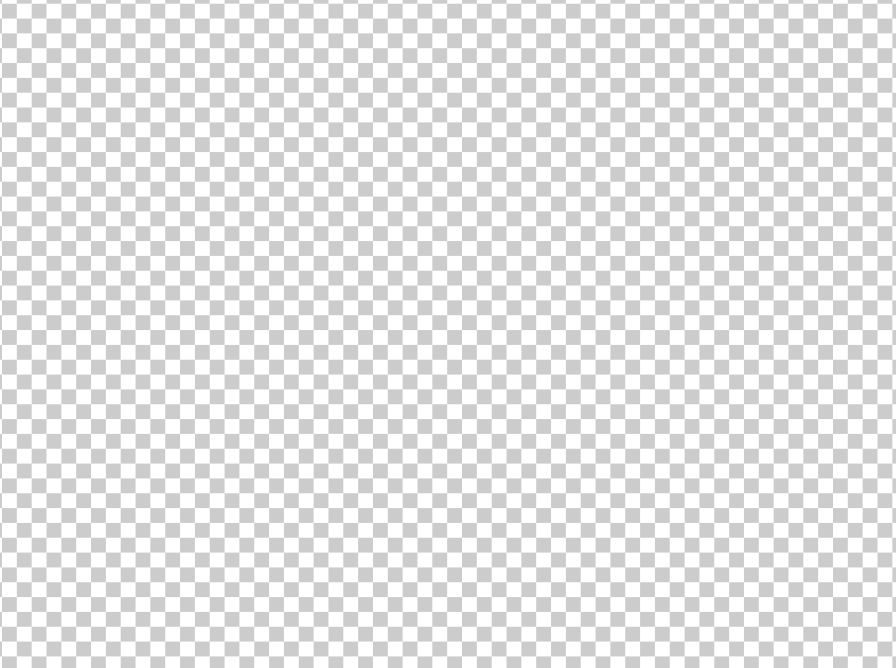
Give the GLSL for this pattern, as a Shadertoy shader.

```glsl
// Draws a fine two-tone checkerboard of light grey and white squares.

const vec2 CELLS = vec2(60.38, 45.03);       // squares across and down the canvas
const vec2 FIRST_EDGE = vec2(0.134, 0.25);   // partial square at the left and top, in cells
const vec3 GREY = vec3(0.80);
const vec3 WHITE = vec3(1.0);
const float EDGE_SOFTNESS = 1.0;             // edge width in screen pixels

// Signed distance to the nearest integer edge: positive in even cells, negative in odd ones.
vec2 signedEdgeDistance(vec2 cell) {
    return 0.5 - abs(mod(cell + 0.5, 2.0) - 1.0);
}

// Smooth checker coverage: 1 where the column and row have equal parity, else 0.
float checker(vec2 cell, vec2 edgeWidth) {
    vec2 stripes = clamp(2.0 * signedEdgeDistance(cell) / edgeWidth, -1.0, 1.0);
    return 0.5 + 0.5 * stripes.x * stripes.y;
}

void mainImage(out vec4 fragColor, in vec2 fragCoord) {
    // Canvas position in cells, measured from the top left.
    vec2 uv = fragCoord / iResolution.xy;
    vec2 cell = vec2(uv.x, 1.0 - uv.y) * CELLS - FIRST_EDGE;

    // Edge filter about one screen pixel wide.
    vec2 edgeWidth = EDGE_SOFTNESS * CELLS / iResolution.xy;

    fragColor = vec4(mix(WHITE, GREY, checker(cell, edgeWidth)), 1.0);
}
```
